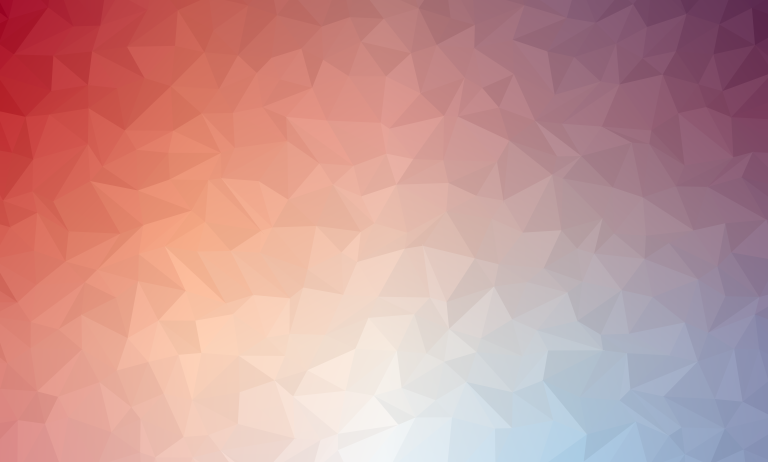
Give the GLSL for this background, as a WebGL 1 fragment shader.

```glsl
precision highp float;
// Low-poly gradient: a staggered, jittered grid of points is split into
// triangles, each tinted from a five by five colour mesh that runs from
// crimson and plum at the top to peach, white and blue at the bottom.

uniform vec2 u_resolution;

const float ROWS = 13.5;      // grid rows over the canvas height
const float JITTER = 0.40;    // largest shift of a point, in cells
const float STAGGER = 0.25;   // sideways shift of alternate rows, in cells
const float FLATNESS = 0.65;  // 0 = smooth gradient, 1 = flat facets
const float SHADE = 0.045;    // brightness range between facets

// Sine-free hashes
float hash1(vec2 p) {
  vec3 q = fract(p.xyx * 0.1031);
  q += dot(q, q.yzx + 33.33);
  return fract((q.x + q.y) * q.z);
}

vec2 hash2(vec2 p) {
  return vec2(hash1(p + 17.0), hash1(p + vec2(71.0, 43.0)));
}

// Five evenly spaced colour stops
vec3 ramp(vec3 a, vec3 b, vec3 c, vec3 d, vec3 e, float t) {
  float s = clamp(t, 0.0, 1.0) * 4.0;
  vec3 col = mix(a, b, clamp(s, 0.0, 1.0));
  col = mix(col, c, clamp(s - 1.0, 0.0, 1.0));
  col = mix(col, d, clamp(s - 2.0, 0.0, 1.0));
  return mix(col, e, clamp(s - 3.0, 0.0, 1.0));
}

// Colour mesh: each band runs left to right, bands blend upwards
vec3 meshColor(vec2 uv) {
  vec3 top = ramp(vec3(0.62, 0.03, 0.15), vec3(0.77, 0.35, 0.31),
    vec3(0.71, 0.47, 0.46), vec3(0.52, 0.36, 0.46), vec3(0.35, 0.15, 0.30), uv.x);
  vec3 upper = ramp(vec3(0.74, 0.16, 0.18), vec3(0.87, 0.49, 0.40),
    vec3(0.89, 0.61, 0.57), vec3(0.65, 0.47, 0.52), vec3(0.47, 0.23, 0.35), uv.x);
  vec3 middle = ramp(vec3(0.82, 0.36, 0.31), vec3(0.96, 0.66, 0.52),
    vec3(0.93, 0.77, 0.70), vec3(0.73, 0.64, 0.65), vec3(0.54, 0.41, 0.51), uv.x);
  vec3 lower = ramp(vec3(0.86, 0.51, 0.46), vec3(0.98, 0.80, 0.69),
    vec3(0.96, 0.92, 0.88), vec3(0.73, 0.77, 0.81), vec3(0.54, 0.55, 0.69), uv.x);
  vec3 bottom = ramp(vec3(0.84, 0.52, 0.52), vec3(0.94, 0.79, 0.74),
    vec3(0.94, 0.96, 0.97), vec3(0.66, 0.80, 0.90), vec3(0.52, 0.57, 0.71), uv.x);
  return ramp(bottom, lower, middle, upper, top, uv.y);
}

// Jittered position of a grid point
vec2 gridPoint(vec2 id) {
  float side = mod(id.y, 2.0) * 2.0 - 1.0;
  return id + vec2(side * STAGGER, 0.0) + (hash2(id) * 2.0 - 1.0) * JITTER;
}

float cross2(vec2 a, vec2 b) {
  return a.x * b.y - a.y * b.x;
}

float area(vec2 a, vec2 b, vec2 c) {
  return cross2(b - a, c - a);
}

// Signed distance to the line a-b, positive on its left
float edge(vec2 p, vec2 a, vec2 b) {
  return cross2(normalize(b - a), p - a);
}

// Facet colour in rgb, premultiplied by its smooth coverage in a
vec4 facet(vec2 p, vec2 a, vec2 b, vec2 c, vec2 gridSize, float pixel) {
  float inside = min(edge(p, a, b), min(edge(p, b, c), edge(p, c, a)));
  float coverage = clamp(inside / pixel + 0.5, 0.0, 1.0);
  if (coverage <= 0.0) return vec4(0.0);
  vec2 center = (a + b + c) / 3.0;
  vec3 col = meshColor(mix(p, center, FLATNESS) / gridSize);
  col += (hash1(floor(center * 64.0)) - 0.5) * SHADE;
  return vec4(col, 1.0) * coverage;
}

void main() {
  float pixel = ROWS / u_resolution.y;
  vec2 p = gl_FragCoord.xy * pixel;
  vec2 gridSize = u_resolution * pixel;
  vec2 cell = floor(p);
  vec4 sum = vec4(0.0);

  // Gather the facets of the surrounding quads
  for (int j = -1; j <= 1; j++) {
    for (int i = -1; i <= 1; i++) {
      vec2 id = cell + vec2(float(i), float(j));
      vec2 a = gridPoint(id);
      vec2 b = gridPoint(id + vec2(1.0, 0.0));
      vec2 c = gridPoint(id + vec2(1.0, 1.0));
      vec2 d = gridPoint(id + vec2(0.0, 1.0));

      // Cut along the diagonal that leaves the larger smallest triangle
      float cutAC = min(area(a, b, c), area(a, c, d));
      float cutBD = min(area(b, c, d), area(b, d, a));
      if (cutBD > cutAC) {
        vec2 first = a;
        a = b; b = c; c = d; d = first;
      }
      sum += facet(p, a, b, c, gridSize, pixel);
      sum += facet(p, a, c, d, gridSize, pixel);
    }
  }
  gl_FragColor = vec4(clamp(sum.rgb / max(sum.a, 0.001), 0.0, 1.0), 1.0);
}
```
